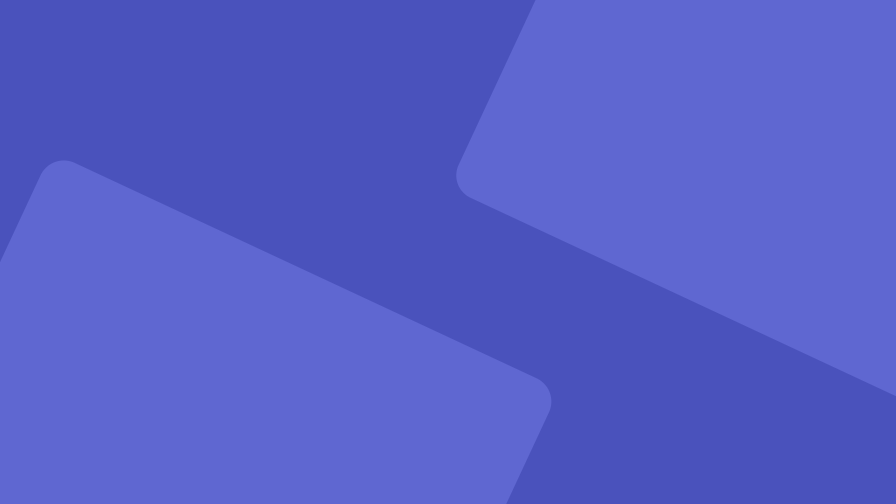
Write a Shadertoy shader that draws this background.

```glsl
// Signed distance to a rounded box centred at the origin
float roundedBox(vec2 p, vec2 halfSize, float radius) {
    vec2 q = abs(p) - halfSize + radius;
    return length(max(q, 0.0)) + min(max(q.x, q.y), 0.0) - radius;
}

void mainImage(out vec4 fragColor, in vec2 fragCoord) {
    // Canvas heights measured from the top left corner, y pointing down
    vec2 p = vec2(fragCoord.x, iResolution.y - fragCoord.y) / iResolution.y;
    float pixel = 1.0 / iResolution.y;

    // Axes shared by both tilted panels
    float tilt = radians(25.0);
    vec2 along = vec2(cos(tilt), sin(tilt));
    vec2 tilted = vec2(dot(p, along), dot(p, vec2(-along.y, along.x)));

    // Lower left and upper right panels
    float lowerPanel = roundedBox(tilted - vec2(0.7764, 0.7303), vec2(0.5565, 0.5), 0.051);
    float upperPanel = roundedBox(tilted - vec2(1.5630, -0.5389), vec2(0.6, 0.5), 0.049);
    float panels = min(lowerPanel, upperPanel);

    // Flat fill with a one pixel soft edge
    vec3 backdrop = vec3(0.290, 0.322, 0.737);
    vec3 panelColor = vec3(0.373, 0.404, 0.820);
    float coverage = clamp(0.5 - panels / pixel, 0.0, 1.0);
    fragColor = vec4(mix(backdrop, panelColor, coverage), 1.0);
}
```
